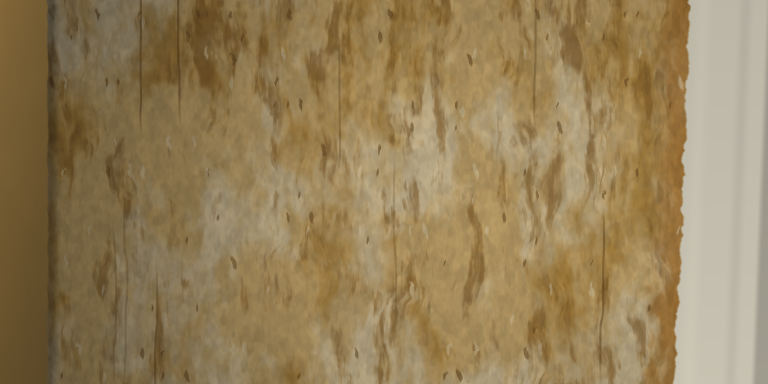
Reproduce this texture procedurally as a Shadertoy shader.

```glsl
// A stained, peeling plaster wall between a shadowed frame and a pale door frame.

const vec3 TAN    = vec3(0.665, 0.560, 0.365);
const vec3 PLASTER = vec3(0.700, 0.640, 0.515);
const vec3 OCHRE  = vec3(0.560, 0.425, 0.195);
const vec3 UMBER  = vec3(0.420, 0.295, 0.130);
const vec3 SHADE_FRAME = vec3(0.475, 0.375, 0.205);
const vec3 PALE_FRAME  = vec3(0.765, 0.745, 0.680);

vec2 hash2(vec2 p) {
    vec3 q = fract(p.xyx * vec3(0.1031, 0.1030, 0.0973));
    q += dot(q, q.yzx + 33.33);
    return fract((q.xx + q.yz) * q.zy);
}

// Soft cellular noise: random cell tones blended by distance to their seeds.
float cellNoise(vec2 p) {
    vec2 cell = floor(p), local = fract(p);
    float tone = 0.0, total = 0.0;
    for (int j = -1; j <= 1; j++)
    for (int i = -1; i <= 1; i++) {
        vec2 offset = vec2(i, j);
        vec2 seed = hash2(cell + offset + 71.0);
        vec2 d = offset + seed - local;
        float weight = exp(-7.0 * dot(d, d));
        tone += weight * hash2(cell + offset + 19.0).x;
        total += weight;
    }
    return tone / total;
}

float layered(vec2 p, int octaves) {
    float sum = 0.0, total = 0.0, amplitude = 1.0;
    for (int i = 0; i < octaves; i++) {
        sum += amplitude * cellNoise(p);
        total += amplitude;
        amplitude *= 0.6;
        p = p * 2.03 + vec2(17.3, 41.7);
    }
    return sum / total;
}

// Sparse upright chips, one candidate per cell.
float flakes(vec2 p, vec2 scale, float density, float salt) {
    vec2 q = p * scale;
    vec2 id = floor(q);
    vec2 rnd = hash2(id + salt);
    vec2 d = fract(q) - 0.35 - 0.3 * rnd.yx;
    d.x += 0.25 * (cellNoise(p * 70.0 + salt) - 0.5) + d.y * (rnd.y - 0.5);
    float size = mix(0.12, 0.3, rnd.y);
    float shape = length(d * vec2(1.5, 1.0)) - size;
    return step(rnd.x, density) * (1.0 - smoothstep(-0.09, 0.07, shape));
}

// Hairline vertical cracks of random place and length.
float cracks(vec2 p, float pixel) {
    float mask = 0.0;
    for (int i = 0; i < 9; i++) {
        vec2 a = hash2(vec2(i, 5)), b = hash2(vec2(i, 29));
        float x = mix(0.2, 1.7, a.x) + 0.012 * (cellNoise(vec2(a.y * 90.0, p.y * 7.0)) - 0.5);
        float line = 1.0 - smoothstep(0.001, 0.002 + pixel, abs(p.x - x));
        float span = 1.0 - smoothstep(0.6, 1.0, abs(p.y - b.x) / mix(0.12, 0.45, b.y));
        mask = max(mask, line * span * mix(0.35, 0.8, a.y));
    }
    return mask;
}

vec3 wall(vec2 p, float rightEdge, float pixel) {
    vec2 q = p + 0.025 * vec2(cellNoise(p * 9.0), cellNoise(p * 9.0 + 50.0));
    float broad = layered(q * vec2(5.0, 2.7) + 3.0, 5);
    float patchy = layered(q * vec2(4.6, 2.6) + 37.0, 5);
    float streak = layered(q * vec2(23.0, 4.5) + 11.0, 4);
    float mottled = layered(q * vec2(20.0, 11.0) + 61.0, 4);
    float grain = layered(p * vec2(65.0, 38.0), 2);

    float pale = smoothstep(0.46, 0.63, patchy * 0.7 + mottled * 0.2 + streak * 0.1);
    float stain = smoothstep(0.46, 0.64, broad * 0.5 + streak * 0.28 + mottled * 0.22);
    float drip = smoothstep(0.55, 0.74, streak * 0.6 + mottled * 0.4);
    vec3 color = mix(TAN, PLASTER, 0.9 * pale);
    color = mix(color, OCHRE, stain * (0.9 - 0.45 * pale));
    color = mix(color, UMBER, 0.55 * drip);

    // Rusty band along the pale frame
    float rust = smoothstep(0.09, 0.015, rightEdge - p.x + 0.09 * (mottled - 0.5));
    color = mix(color, vec3(0.56, 0.385, 0.16), 0.75 * rust);

    // Surface wear
    color = mix(color, UMBER * 0.85, 0.55 * flakes(p, vec2(34.0, 17.0), 0.07, 7.0));
    color = mix(color, PLASTER * 1.06, 0.6 * flakes(p + 0.013, vec2(30.0, 13.0), 0.09, 83.0));
    color = mix(color, UMBER * 0.85, 0.65 * cracks(p, pixel));
    return color * (1.0 + 0.16 * (grain - 0.5) + 0.12 * (mottled - 0.5));
}

vec3 paleFrame(float across, float y) {
    vec3 color = PALE_FRAME * mix(1.02, 0.96, y);
    color *= 1.0 - 0.05 * smoothstep(0.025, 0.0, abs(across - 0.145));
    color *= 1.0 + 0.025 * smoothstep(0.03, 0.0, abs(across - 0.035));
    return color * mix(1.0, 0.8, smoothstep(0.195, 0.215, across));
}

void mainImage(out vec4 fragColor, in vec2 fragCoord) {
    float pixel = 1.0 / iResolution.y;
    vec2 p = fragCoord * pixel;
    float ragged = layered(vec2(3.0, p.y * 24.0), 3) - 0.5;
    float leftEdge = 0.124 + 0.008 * ragged;
    float straightEdge = mix(1.757, 1.798, p.y);
    float rightEdge = straightEdge + 0.02 * ragged;

    // Light grows from the left
    float light = mix(0.69, 1.01, smoothstep(0.08, 1.05, p.x));
    light *= 1.0 - 0.07 * smoothstep(0.65, 1.0, p.y) - 0.05 * smoothstep(0.35, 0.0, p.y);
    vec3 color = wall(p, rightEdge, pixel) * light;
    color *= 1.0 - 0.28 * smoothstep(0.028, 0.0, abs(p.x - leftEdge - 0.008));

    // Frames
    vec3 shaded = SHADE_FRAME * mix(0.79, 1.03, p.y) * mix(1.05, 0.93, p.x / 0.124);
    shaded *= 1.0 + 0.06 * (layered(p * vec2(14.0, 5.0), 3) - 0.5);
    color = mix(shaded, color, smoothstep(-pixel, pixel, p.x - leftEdge));
    float frameMask = smoothstep(-1.5 * pixel, 1.5 * pixel, p.x - rightEdge);
    color = mix(color, paleFrame(p.x - straightEdge, p.y), frameMask);
    fragColor = vec4(color, 1.0);
}
```
